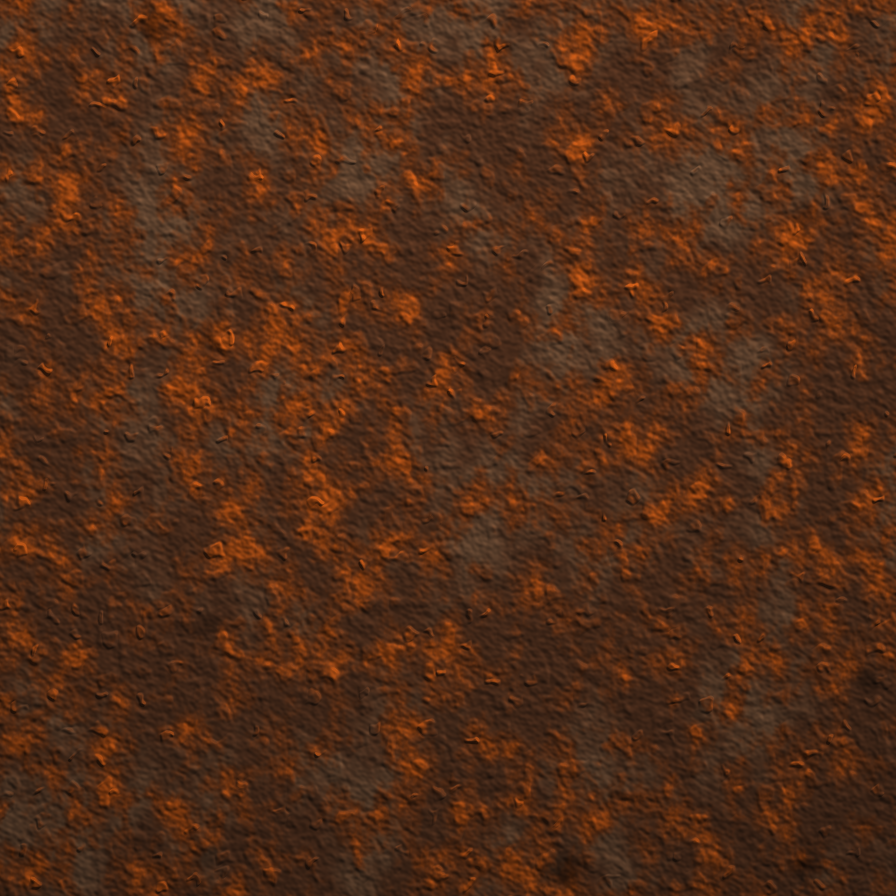
A Shadertoy shader for this texture:

```glsl
// Rusted iron plate: grey-brown metal under small blotches of orange rust and raised flakes.
// Gradient noise makes the stains and a height field; the slope of that field
// towards a light at the upper right gives the gritty relief.

vec2 hash2(vec2 cell) {
    vec3 q = fract(cell.xyx * vec3(0.1031, 0.1030, 0.0973));
    q += dot(q, q.yzx + 33.33);
    return fract((q.xx + q.yz) * q.zy);
}

float cornerSlope(vec2 cell, vec2 offset) {
    float angle = 6.2832 * hash2(cell).x;
    return dot(vec2(cos(angle), sin(angle)), offset);
}

float gradientNoise(vec2 p) {
    vec2 i = floor(p), f = p - i;
    vec2 u = f * f * f * (f * (f * 6.0 - 15.0) + 10.0);
    vec2 x = vec2(1, 0), y = vec2(0, 1);
    return mix(mix(cornerSlope(i, f), cornerSlope(i + x, f - x), u.x),
               mix(cornerSlope(i + y, f - y), cornerSlope(i + 1.0, f - 1.0), u.x), u.y);
}

float fbm(vec2 p) {
    float sum = 0.0, amplitude = 1.0;
    for (int i = 0; i < 5; i++) {
        sum += amplitude * gradientNoise(p);
        p = mat2(1.6, 1.2, -1.2, 1.6) * p + 17.3;
        amplitude *= 0.58;
    }
    return sum;
}

// Isolated ragged domes, one at most per grid cell
float flakes(vec2 p) {
    vec2 g = p * 30.0;
    g += 0.35 * vec2(gradientNoise(p * 80.0), gradientNoise(p * 80.0 + 41.0));
    vec2 cell = floor(g);
    float cover = 0.0;
    for (int y = -1; y <= 1; y++)
    for (int x = -1; x <= 1; x++) {
        vec2 c = cell + vec2(x, y);
        vec2 traits = hash2(c + 91.0);
        vec2 d = g - c - 0.15 - 0.7 * hash2(c + 23.0);
        d.y *= 1.0 + 0.5 * traits.y;
        float radius = mix(0.2, 0.38, traits.y * traits.y);
        float dome = 1.0 - smoothstep(0.25 * radius, radius, length(d));
        cover = max(cover, dome * step(traits.x, 0.33));
    }
    return cover;
}

// Crumbled crust plus isolated flakes
float bumps(vec2 p) {
    float crust = gradientNoise(p * 38.0) + 0.5 * gradientNoise(p * 84.0 + 5.0);
    return max(0.75 * smoothstep(0.1, 0.5, crust), flakes(p));
}

// Fine grain drawn out slightly across the light direction
float grain(vec2 p, vec2 light) {
    vec2 q = vec2(dot(p, light), 0.75 * dot(p, vec2(light.y, -light.x)));
    return 0.35 * gradientNoise(q * 36.0) + 0.3 * gradientNoise(q * 78.0 + 7.0)
         + 0.27 * gradientNoise(q * 135.0 + 3.0) + 0.2 * gradientNoise(q * 205.0);
}

void mainImage(out vec4 fragColor, in vec2 fragCoord) {
    vec2 p = fragCoord / iResolution.y;
    vec2 uv = fragCoord / iResolution.xy;
    vec2 light = normalize(vec2(0.5, 0.87));

    // Relief: slope of the height field towards the light
    vec2 ahead = p + 0.0027 * light;
    float bump = bumps(p);
    float slope = grain(p, light) - grain(ahead, light) + 0.42 * (bump - bumps(ahead));

    // Stains: faint broad streaks under small ragged blotches
    float stain = 0.42 * gradientNoise(p * vec2(5.0, 3.5) + 2.7)
                + fbm(p * vec2(21.0, 17.0) + 31.0) + 0.3 * bump - 0.03;
    float rust = smoothstep(-0.32, 0.32, stain);
    float bright = smoothstep(0.16, 0.7, stain);
    float bare = smoothstep(-0.15, 0.5, fbm(p * vec2(8.0, 5.5) + 63.0) + 0.2 * (uv.y - 0.5));
    float pit = smoothstep(0.4, 0.65, gradientNoise(p * 15.0 + 77.0));

    // Colours from bare metal to fresh rust
    vec3 metal = mix(vec3(0.265, 0.158, 0.098), vec3(0.335, 0.235, 0.163), bare);
    vec3 color = mix(metal, vec3(0.35, 0.177, 0.08), rust);
    color = mix(color, vec3(0.53, 0.24, 0.065), bright);
    color *= 1.0 - 0.35 * pit;

    // Shading, then a lamp above and darker corners
    color *= clamp(1.0 + slope * mix(1.3, 1.75, rust), 0.42, 1.5);
    vec2 fromCenter = uv - 0.5;
    color *= mix(0.88, 1.14, uv.y) * (1.0 - 0.25 * dot(fromCenter, fromCenter));
    fragColor = vec4(color, 1.0);
}
```
